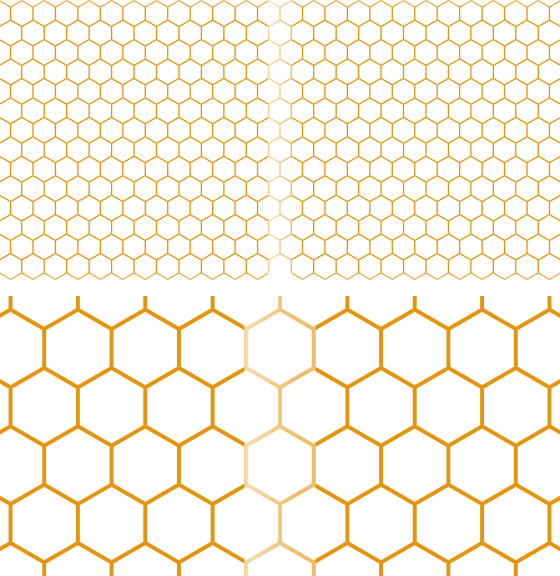
Top: the whole. Bottom: its middle third, enlarged.
Write a Shadertoy shader that draws this pattern.

```glsl
// Lengths are in canvas heights, measured from the canvas centre.
const float CELL_WIDTH = 0.0802;
const float LINE_WIDTH = 0.0047;
const vec3 PAPER = vec3(1.0);
const vec3 HONEY = vec3(0.895, 0.585, 0.05);
const float SEAM_LEFT_OPACITY = 0.36;
const float SEAM_RIGHT_OPACITY = 0.62;
const float BORDER_OPACITY = 0.75;
const float ROWS = 14.0;
const float ROW_PITCH = 0.8660254;   // in cell widths
const float HALF_SIDE = 0.2886751;   // in cell widths

// Distance to the nearest wall of a pointy-top honeycomb of unit cell width.
float honeycombDistance(vec2 p) {
    vec2 period = vec2(1.0, 2.0 * ROW_PITCH);
    vec2 a = mod(p + 0.5 * period, period) - 0.5 * period;
    vec2 b = mod(p, period) - 0.5 * period;
    vec2 local = abs(dot(a, a) < dot(b, b) ? a : b);
    return 0.5 - max(local.x, dot(local, vec2(0.5, ROW_PITCH)));
}

// Ink strength, worn along the central column and at the outer rows.
float inkOpacity(vec2 p, float pixel) {
    float outerVertex = 0.5 * (ROWS - 1.0) * ROW_PITCH + HALF_SIDE;
    float halfLine = 0.5 * LINE_WIDTH / CELL_WIDTH;
    float reach = 0.5 + halfLine;
    float seam = 1.0 - smoothstep(reach - pixel, reach + pixel, abs(p.x));
    float worn = mix(SEAM_LEFT_OPACITY, SEAM_RIGHT_OPACITY,
                     smoothstep(-0.5, 0.35, p.x));
    float opacity = mix(1.0, worn, seam);

    // Outer slopes are lighter; the lowest central pair is open.
    float border = smoothstep(-pixel, pixel, abs(p.y) - outerVertex - halfLine);
    opacity *= mix(1.0, BORDER_OPACITY, border);
    float gap = seam * smoothstep(-pixel, pixel, -p.y - outerVertex);
    return opacity * (1.0 - gap);
}

void mainImage(out vec4 fragColor, in vec2 fragCoord) {
    vec2 p = (fragCoord - 0.5 * iResolution.xy) / (iResolution.y * CELL_WIDTH);
    float pixel = 1.0 / (iResolution.y * CELL_WIDTH);

    // Shift half a row so that the even number of rows is centred.
    float wall = honeycombDistance(p + vec2(0.0, 0.5 * ROW_PITCH));
    float halfLine = 0.5 * LINE_WIDTH / CELL_WIDTH;
    float coverage = clamp(0.5 + (halfLine - wall) / pixel, 0.0, 1.0);

    vec3 color = mix(PAPER, HONEY, coverage * inkOpacity(p, pixel));
    fragColor = vec4(color, 1.0);
}
```
